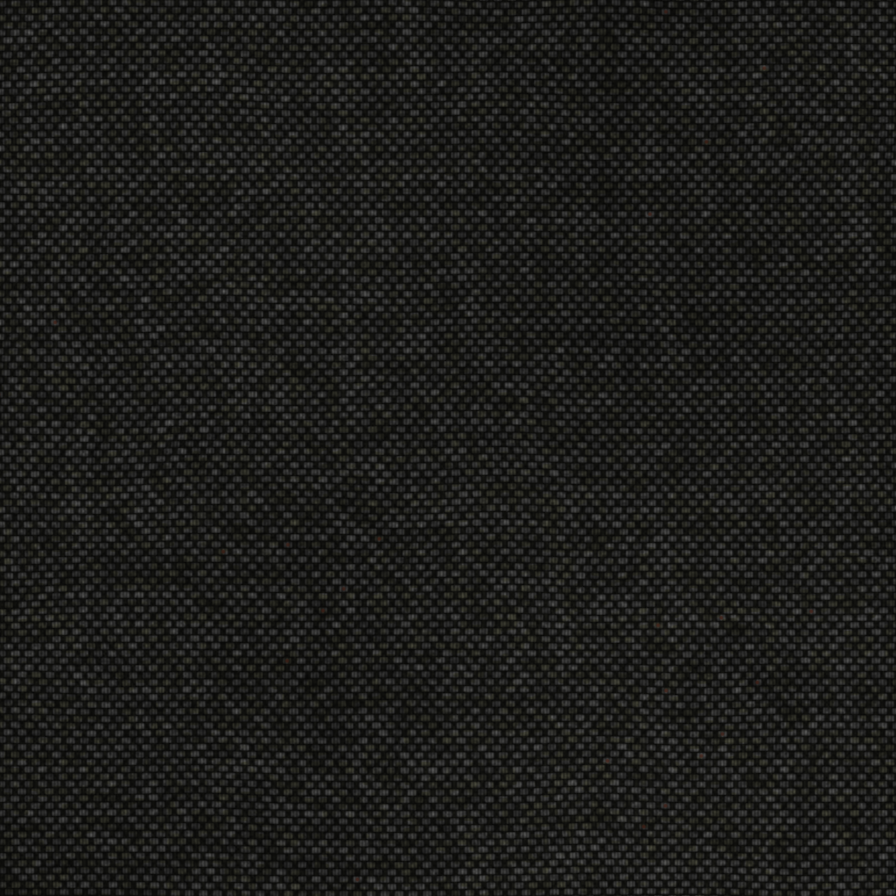
Write a Shadertoy shader that draws this texture.

```glsl
float hash(vec2 p) {
    return fract(sin(dot(p, vec2(127.1, 311.7))) * 43758.5453);
}

float noise(vec2 p) {
    vec2 i = floor(p), f = fract(p);
    f = f * f * (3.0 - 2.0 * f);
    return mix(mix(hash(i), hash(i + vec2(1, 0)), f.x),
               mix(hash(i + vec2(0, 1)), hash(i + vec2(1, 1)), f.x), f.y);
}

float roundedBox(vec2 p, vec2 halfSize, float radius) {
    vec2 q = abs(p) - halfSize + radius;
    return length(max(q, 0.0)) + min(max(q.x, q.y), 0.0) - radius;
}

void mainImage(out vec4 fragColor, in vec2 fragCoord) {
    vec2 uv = fragCoord / iResolution.xy;

    // Slightly uneven yarns: 64 floats across, 124 staggered rows
    vec2 drift = vec2(noise(uv * 9.0), noise(uv * 9.0 + 40.0)) - 0.5;
    vec2 grid = uv * vec2(64.0, 124.0) + drift * vec2(0.3, 0.5);
    float row = floor(grid.y);
    float along = grid.x + 0.5 * mod(row, 2.0);
    vec2 id = vec2(floor(along), row);
    vec2 local = vec2((fract(along) - 0.5) * 2.0, fract(grid.y) - 0.5);
    float tone = hash(id);
    float fibre = noise(uv * vec2(300.0, 240.0));
    float grain = noise(uv * 440.0 + 17.0);

    // Dark ground with a faint crossing yarn in each gap
    vec3 color = vec3(0.046, 0.046, 0.039) * (0.65 + 0.7 * grain);
    float crossing = 1.0 - smoothstep(0.05, 0.3, 1.0 - abs(local.x));
    color += vec3(0.035, 0.036, 0.028) * crossing * fibre;

    // Raised float, shaded as a soft dome
    vec2 size = vec2(0.70 + 0.1 * (tone - 0.5), 0.45);
    float edge = roundedBox(local, size, 0.2);
    float blur = 0.13 + 64.0 / iResolution.y;
    float cover = 1.0 - smoothstep(-blur, blur, edge);
    float dome = 1.0 - 0.35 * dot(local / size, local / size);
    float olive = smoothstep(0.45, 0.8, noise(uv * vec2(110.0, 150.0) + 5.0));
    vec3 yarn = mix(vec3(0.225, 0.225, 0.222), vec3(0.19, 0.19, 0.155), olive);
    yarn *= (0.78 + 0.32 * tone) * dome * (0.65 + 0.55 * fibre + 0.25 * grain);
    yarn *= 0.93 + 0.14 * cos(local.x * 13.0);

    // Rare rust-coloured flecks
    float fleck = step(0.993, hash(id + 71.3)) * (1.0 - smoothstep(0.1, 0.4, length(local)));
    yarn = mix(yarn, vec3(0.25, 0.11, 0.07), 0.7 * fleck);
    color = mix(color, yarn, cover);

    // Broad tone changes and faint streaks along the yarns
    float light = 0.94 + 0.16 * noise(uv * 3.0 + 8.0) - 0.07 * uv.y;
    light += 0.08 * (noise(vec2(uv.x * 64.0, uv.y * 3.0)) - 0.5);
    light += 0.08 * (hash(vec2(row, 3.0)) - 0.5);
    fragColor = vec4(color * light, 1.0);
}
```
